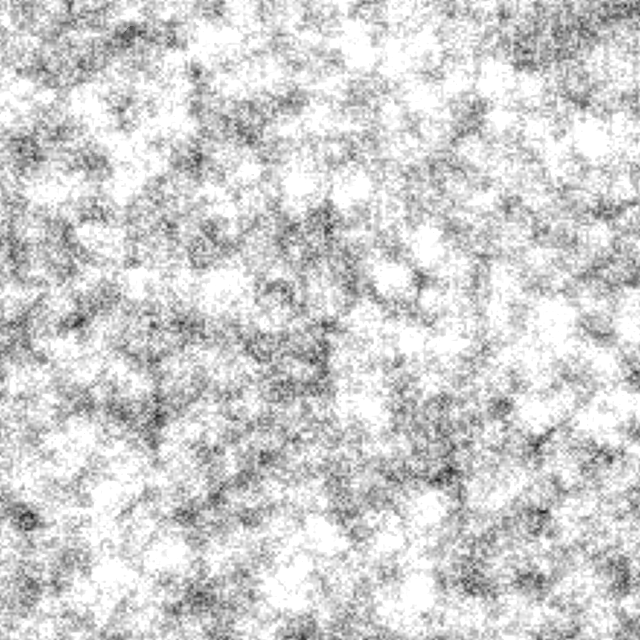
Give the GLSL for this texture, as a three.js fragment shader.

```glsl
varying vec2 vUv;

const float MEAN_TONE = 0.825;
const vec2 CLOUD_CELLS = vec2(9.0, 14.0);
const float CLOUD_CONTRAST = 0.30;
const float TUFT_CELLS = 20.0;
const float TUFT_CONTRAST = 0.45;
const float TUFT_MEAN = 0.35;
const float TUFT_DEPTH = 0.3;
const float TUFT_TOP_SQUEEZE = 1.25;
const float TUFT_BASE_STRETCH = 0.75;
const float RAGGED_CELLS = 60.0;
const float RAGGED_AMOUNT = 0.022;
const float GRAIN_CELLS = 220.0;
const float GRAIN_CONTRAST = 0.5;

float hash(vec2 p) {
  return fract(sin(dot(p, vec2(127.1, 311.7))) * 43758.5453);
}

vec2 hash2(vec2 p) {
  return vec2(hash(p), hash(p + 57.3));
}

// Smooth value noise, centred on zero
float noise(vec2 p) {
  vec2 cell = floor(p);
  vec2 f = fract(p);
  f = f * f * (3.0 - 2.0 * f);
  float low = mix(hash(cell), hash(cell + vec2(1.0, 0.0)), f.x);
  float high = mix(hash(cell + vec2(0.0, 1.0)), hash(cell + 1.0), f.x);
  return mix(low, high, f.y) - 0.5;
}

// Broad, slightly flattened light and shade
float clouds(vec2 uv) {
  float sum = 0.0;
  float weight = 1.0;
  vec2 p = uv * CLOUD_CELLS;
  for (int i = 0; i < 3; i++) {
    sum += weight * noise(p);
    p = p * 2.1 + 17.3;
    weight *= 0.78;
  }
  return sum;
}

// Overlapping domes with crisp tops and long shaded bases
float tufts(vec2 uv) {
  vec2 ragged = vec2(noise(uv * RAGGED_CELLS), noise(uv * RAGGED_CELLS + 31.7));
  vec2 p = (uv + RAGGED_AMOUNT * ragged) * TUFT_CELLS;
  vec2 cell = floor(p);
  float drop = 4.0;
  for (int y = -1; y <= 1; y++) {
    for (int x = -1; x <= 1; x++) {
      vec2 id = cell + vec2(float(x), float(y));
      vec2 d = p - id - hash2(id);
      d.y *= d.y > 0.0 ? TUFT_TOP_SQUEEZE : TUFT_BASE_STRETCH;
      drop = min(drop, dot(d, d) + TUFT_DEPTH * hash(id + 91.1));
    }
  }
  return TUFT_MEAN - drop;
}

// Fine speckle in two sizes
float grain(vec2 uv) {
  vec2 p = uv * GRAIN_CELLS;
  return 0.7 * noise(p) + 0.45 * noise(p * 0.5 + 43.9);
}

void main() {
  float tone = MEAN_TONE
    + CLOUD_CONTRAST * clouds(vUv)
    + TUFT_CONTRAST * tufts(vUv);

  // Speckle is stronger in the shade
  float grainGain = clamp(2.0 - 1.2 * tone, 0.5, 1.5);
  tone += GRAIN_CONTRAST * grainGain * grain(vUv);

  gl_FragColor = vec4(vec3(clamp(tone, 0.0, 1.0)), 1.0);
}
```
